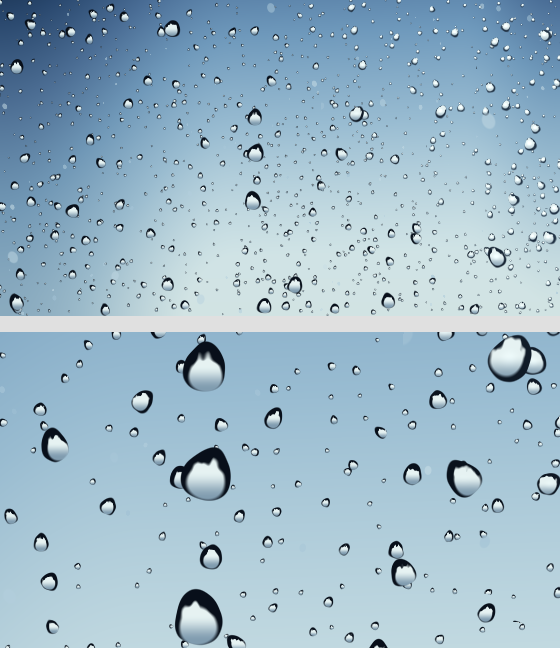
Top: the whole. Bottom: its middle third, enlarged.
Write a WebGL 2 fragment shader that draws this texture.

```glsl
#version 300 es
precision highp float;

uniform vec2 u_resolution;
out vec4 fragColor;

const vec3 INK = vec3(0.03, 0.06, 0.10);
const vec3 PALE = vec3(0.90, 0.95, 0.95);
const vec3 STEEL = vec3(0.43, 0.55, 0.64);

// Integer hash: three values in 0..1 per cell
vec3 hash3(vec2 cell, int seed) {
    uvec3 v = uvec3(ivec3(ivec2(cell), seed) + 4096);
    v = v * 1664525u + 1013904223u;
    v.x += v.y * v.z; v.y += v.z * v.x; v.z += v.x * v.y;
    v ^= v >> 16u;
    v.x += v.y * v.z; v.y += v.z * v.x; v.z += v.x * v.y;
    return vec3(v >> 8u) / 16777216.0;
}

float noise(vec2 p) {
    vec2 i = floor(p), f = fract(p);
    f = f * f * (3.0 - 2.0 * f);
    float low = mix(hash3(i, 7).x, hash3(i + vec2(1, 0), 7).x, f.x);
    float high = mix(hash3(i + vec2(0, 1), 7).x, hash3(i + 1.0, 7).x, f.x);
    return mix(low, high, f.y);
}

mat2 rotation(float a) {
    return mat2(cos(a), sin(a), -sin(a), cos(a));
}

// Blue-grey ramp from night to haze
vec3 skyRamp(float level) {
    vec3 stops[6] = vec3[6](
        vec3(0.07, 0.12, 0.18), vec3(0.18, 0.27, 0.38), vec3(0.31, 0.42, 0.54),
        vec3(0.45, 0.59, 0.69), vec3(0.61, 0.73, 0.79), vec3(0.82, 0.89, 0.89));
    float t = clamp(level, 0.0, 1.0) * 5.0;
    int i = min(int(t), 4);
    return mix(stops[i], stops[i + 1], t - float(i));
}

// Soft sky, shaded at the top, the left and the corners
vec3 sky(vec2 uv) {
    float level = 1.04 - 0.56 * pow(uv.y, 1.5);
    level -= 0.33 * (1.0 - smoothstep(0.0, 0.42, uv.x));
    level -= 0.12 * smoothstep(0.82, 1.0, uv.x) * (0.3 + uv.y);
    level += 0.07 * uv.x * uv.y;
    return skyRamp(level) + vec3(-0.02, 0.01, 0.05) * uv.y;
}

// One lens-like drop in units of its radius: colour and coverage
vec4 drop(vec2 q, vec3 rnd, float backlight, float edge) {
    vec2 body = rotation((rnd.x - 0.5) * 1.8) * q;
    body *= vec2(1.06, mix(0.76, 1.04, rnd.y));
    body.x *= 1.0 + 0.22 * body.y;
    float wobble = noise(q * 1.4 + rnd.xy * 90.0) - 0.5;
    float dist = length(body) + 0.16 * wobble;
    float cover = smoothstep(edge, -edge, dist - 1.0);

    // Bright window, pushed away from the dark cap
    vec2 shift = mix(vec2(0.05, -0.25), vec2(-0.14, 0.20), backlight);
    shift += (rnd.zx - 0.5) * vec2(0.25, 0.12);
    float skyline = noise(vec2(q.x * 4.5, q.y * 2.0) + rnd.yz * 70.0) - 0.5;
    float window = length(body - shift) + 0.4 * skyline * smoothstep(-0.1, 0.4, q.y);
    float soft = max(edge, 0.09);
    float lit = smoothstep(soft, -soft, window - mix(0.74, 0.84, backlight));

    // Inverted scene: pale in the middle, steel towards the foot
    float foot = smoothstep(0.1, -0.95, q.y) * mix(0.85, 0.45, backlight);
    vec3 inside = mix(PALE, STEEL, foot);
    inside += 0.12 * backlight * smoothstep(0.6, 0.0, length(q - shift));
    vec3 rim = mix(INK, vec3(0.16, 0.24, 0.32), backlight * 0.8);
    return vec4(mix(rim, inside, lit), cover);
}

// Blurred drop without a dark rim
vec4 ghost(vec2 q, vec3 rnd) {
    vec2 body = rotation(rnd.x - 0.5) * q * vec2(1.1, 0.85);
    float cover = smoothstep(1.05, 0.75, length(body));
    return vec4(mix(vec3(0.62, 0.75, 0.83), PALE, rnd.y * 0.6), cover * 0.55);
}

// Jittered grid of drops, with each row slid sideways
vec3 addDrops(vec3 color, vec2 p, float cell, vec2 sizes, float chance, int seed) {
    vec2 g = p / cell;
    g.x += hash3(vec2(floor(g.y), 0.0), seed + 50).x;
    vec2 id = floor(g);
    vec3 place = hash3(id, seed);
    vec3 kind = hash3(id, seed + 100);
    vec3 form = hash3(id, seed + 200);

    float radius = mix(sizes.x, sizes.y, place.z * place.z);
    float room = max(0.5 - 1.4 * radius / cell, 0.0);
    vec2 center = 0.5 + (place.xy * 2.0 - 1.0) * room;
    vec2 q = (fract(g) - center) * cell / radius;
    float backlight = smoothstep(1.0, 1.65, p.x + (p.y - 0.5) * 0.7);
    float edge = 0.8 / (u_resolution.y * radius);

    vec4 layer = kind.y > 0.95 ? ghost(q, form) : drop(q, form, backlight, edge);
    return mix(color, layer.rgb, layer.a * step(kind.x, chance));
}

void main() {
    vec2 p = gl_FragCoord.xy / u_resolution.y;
    vec3 color = sky(gl_FragCoord.xy / u_resolution);
    float crowd = mix(0.75, 1.2, noise(p * 3.5)) * mix(0.85, 1.15, p.x / 1.8);

    // Mist first, large drops last
    color = addDrops(color, p, 0.031, vec2(0.0020, 0.0042), 0.34 * crowd, 1);
    color = addDrops(color, p, 0.046, vec2(0.0042, 0.0085), 0.48 * crowd, 2);
    color = addDrops(color, p, 0.077, vec2(0.0085, 0.0150), 0.50 * crowd, 3);
    color = addDrops(color, p, 0.143, vec2(0.0145, 0.0270), 0.42, 4);
    fragColor = vec4(clamp(color, 0.0, 1.0), 1.0);
}
```
